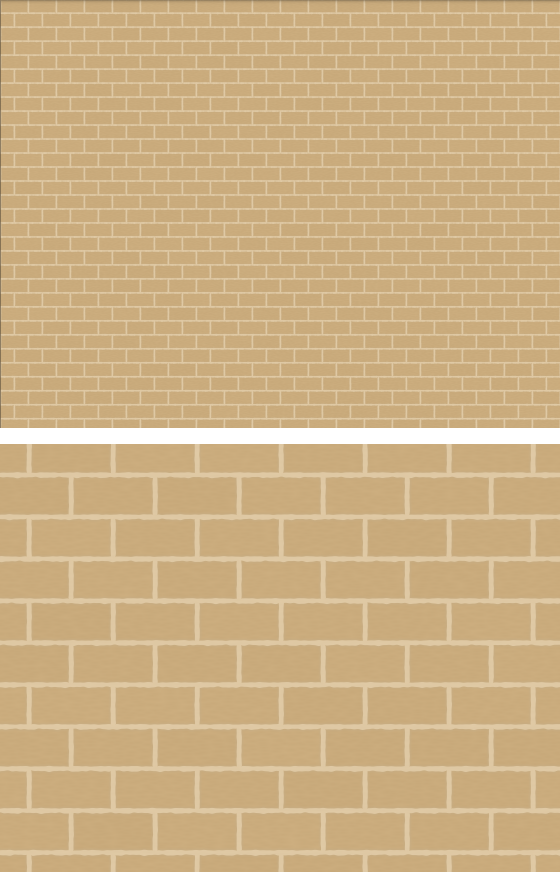
Top, the full canvas; bottom, a detail of the centre.
Write a Shadertoy shader that draws this pattern.

```glsl
// Tan running-bond brick wall with thin, pale, slightly uneven mortar joints.
// Space is measured in brick lengths from the top left; joints are distances to
// the nearest course and header lines, bent by layered sines, with faint grain.

#define BRICKS_ACROSS 20.0
#define COURSE_HEIGHT 0.4995
#define WALL_OFFSET vec2(-0.014, 0.030)
#define JOINT_HALF 0.029
#define WOBBLE 0.010
#define RIM_WIDTH 0.035
#define GRAIN 0.016
#define BRICK_VARIATION 0.008
#define BRICK_COLOR vec3(0.792, 0.672, 0.488)
#define RIM_COLOR vec3(0.780, 0.680, 0.520)
#define MORTAR_COLOR vec3(0.874, 0.786, 0.642)
#define EDGE_COLOR vec3(0.36, 0.31, 0.23)

float hash(vec2 p) {
    vec3 q = fract(vec3(p.xyx) * 0.1031);
    q += dot(q, q.yzx + 33.33);
    return fract((q.x + q.y) * q.z);
}

// Distance to the nearest jittered feature point.
float cellular(vec2 p) {
    vec2 cell = floor(p);
    float nearest = 2.0;
    for (int y = -1; y <= 1; y++) {
        for (int x = -1; x <= 1; x++) {
            vec2 id = cell + vec2(x, y);
            vec2 point = id + vec2(hash(id), hash(id + 57.0));
            nearest = min(nearest, distance(p, point));
        }
    }
    return nearest;
}

// Uneven trowel line along a joint.
float wave(float t, float seed) {
    return 0.5 * sin(t * 19.0 + seed) + 0.3 * sin(t * 43.0 + seed * 2.3)
         + 0.2 * sin(t * 71.0 + seed * 4.1);
}

// Signed distance to the nearest whole multiple of a spacing.
float toLine(float t, float spacing) {
    return t - spacing * floor(t / spacing + 0.5);
}

float coverage(float dist, float pixel) {
    return clamp(0.5 - dist / pixel, 0.0, 1.0);
}

void mainImage(out vec4 fragColor, in vec2 fragCoord) {
    float pixel = BRICKS_ACROSS / iResolution.x;
    vec2 canvas = vec2(fragCoord.x, iResolution.y - fragCoord.y) * pixel;
    vec2 p = canvas + WALL_OFFSET;

    // Alternate courses shift by half a brick.
    float course = floor(p.y / COURSE_HEIGHT);
    float shifted = p.x + 0.5 * mod(course, 2.0);
    vec2 brick = vec2(floor(shifted), course);

    // Bed and header joints; the lower side of each bed is rougher.
    float line = floor(p.y / COURSE_HEIGHT + 0.5);
    float bed = toLine(p.y, COURSE_HEIGHT);
    float roughness = bed > 0.0 ? 1.0 : 0.5;
    float bedDist = abs(bed) - JOINT_HALF + WOBBLE * roughness * wave(p.x, line * 1.7);
    float header = toLine(shifted, 1.0) + 0.4 * WOBBLE * wave(p.y, brick.x);
    float jointDist = min(bedDist, abs(header) - JOINT_HALF);

    // Brick face with fine horizontal grain and a dull rim.
    float grain = cellular(p * vec2(7.0, 26.0)) - 0.5;
    float tone = GRAIN * grain + BRICK_VARIATION * (hash(brick + 9.0) - 0.5);
    vec3 color = BRICK_COLOR + tone;
    float rim = 1.0 - smoothstep(0.0, RIM_WIDTH, jointDist);
    color = mix(color, RIM_COLOR, 0.6 * rim);
    color = mix(color, MORTAR_COLOR + 0.5 * tone, coverage(jointDist, pixel));

    // Dark hairline on the left and soft shade along the top.
    float leftEdge = coverage(canvas.x - 0.026, pixel);
    float topShade = 0.65 * exp(-canvas.y * 22.0);
    color = mix(color, EDGE_COLOR, max(0.85 * leftEdge, topShade));

    fragColor = vec4(color, 1.0);
}
```
